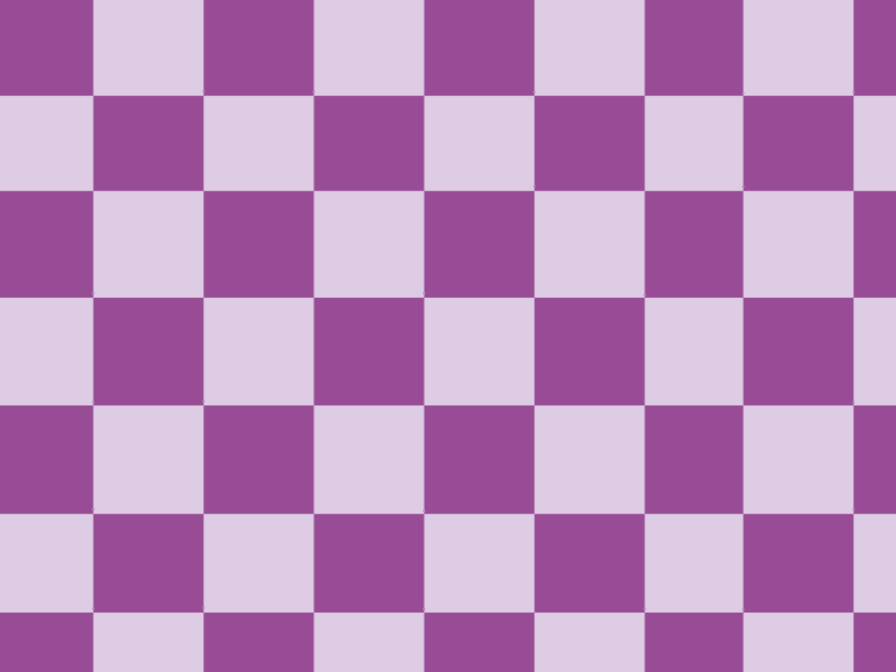
Give the GLSL for this pattern, as a Shadertoy shader.

```glsl
// Lengths are fractions of the canvas height
const vec3 PLUM = vec3(0.60, 0.30, 0.59);
const vec3 LILAC = vec3(0.867, 0.80, 0.89);
const vec3 NICK = vec3(0.72, 0.54, 0.75);

const int COLUMN_EDGES = 8;
const int ROW_EDGES = 6;
const float COLUMN_START = 0.1389;
const float COLUMN_PITCH = 0.1641;
const float COLUMN_SHORTFALL = 0.0174;
const float ROW_START = 0.2352;
const float ROW_PITCH = 0.1615;
const float ROW_TAPER = 0.0013;
const float ROW_SHORTFALL = 0.0160;

const vec2 SEAM_SOFTNESS = vec2(0.0032, 0.0022);
const float NICK_RADIUS = 0.0020;
const float NICK_RISE = 0.0075;
const float NICK_CHANCE = 0.28;
const float NICK_STRENGTH = 0.7;

float hash(vec2 p) {
    return fract(sin(dot(p, vec2(127.1, 311.7))) * 43758.5453);
}

// Even columns, except one narrow column before edge 6
float columnEdge(int i) {
    return COLUMN_START + COLUMN_PITCH * float(i) - COLUMN_SHORTFALL * step(6.0, float(i));
}

// Rows shrink slightly upward, with short rows near both ends
float rowEdge(int j) {
    float k = float(j) - 1.0;
    float y = ROW_START + ROW_PITCH * k - 0.5 * ROW_TAPER * k * (k - 1.0);
    return y + ROW_SHORTFALL * (step(k, -0.5) - step(3.5, k));
}

// Goes from +1 to -1 across an edge
float flip(float distanceToEdge, float softness) {
    return 1.0 - 2.0 * clamp(distanceToEdge / softness + 0.5, 0.0, 1.0);
}

void mainImage(out vec4 fragColor, in vec2 fragCoord) {
    vec2 p = fragCoord / iResolution.y;
    float pixel = 1.0 / iResolution.y;
    vec2 softness = max(SEAM_SOFTNESS, vec2(pixel));

    // Every crossed edge swaps the two colours
    float parity = 1.0;
    for (int i = 0; i < COLUMN_EDGES; i++) parity *= flip(p.x - columnEdge(i), softness.x);
    for (int j = 0; j < ROW_EDGES; j++) parity *= flip(p.y - rowEdge(j), softness.y);
    vec3 color = mix(PLUM, LILAC, 0.5 - 0.5 * parity);

    // Tiny nicks on the seams, just above some corners
    float nick = 0.0;
    for (int i = 0; i < COLUMN_EDGES; i++) {
        for (int j = 0; j < ROW_EDGES; j++) {
            vec2 cell = vec2(i, j);
            float rise = NICK_RISE * (0.5 + 0.5 * hash(cell + 17.0));
            float d = length(p - vec2(columnEdge(i), rowEdge(j) + rise)) - NICK_RADIUS;
            float present = step(hash(cell), NICK_CHANCE);
            nick = max(nick, present * clamp(0.5 - d / pixel, 0.0, 1.0));
        }
    }

    fragColor = vec4(mix(color, NICK, nick * NICK_STRENGTH), 1.0);
}
```
